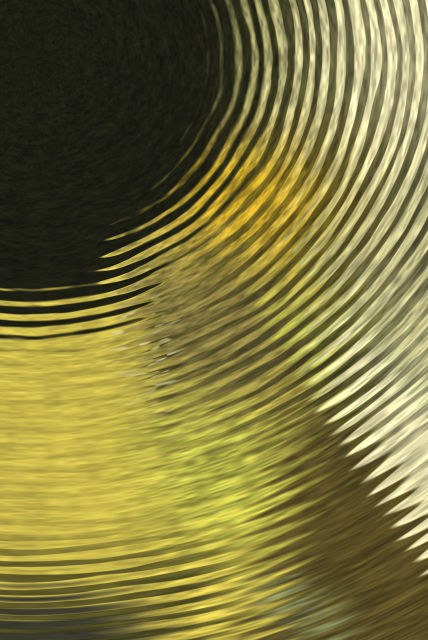
A Shadertoy shader for this background:

```glsl
const vec2 CENTER = vec2(0.05, 0.91);    // middle of the rings
const vec2 RING_SCALE = vec2(0.88, 1.0); // rings are slightly wide
const float WAVELENGTH = 0.0208;
const float BEND = 0.045;                // refraction along the radius
const float TWIST = 0.024;               // refraction along the rings
const float WOBBLE = 2.6;                // unevenness of the rings
const float GRAIN = 0.36;
const int AA = 2;
const float TAU = 6.2831853;

const vec3 POOL = vec3(0.11, 0.115, 0.075);
const vec3 SHADOW = vec3(0.17, 0.17, 0.09);
const vec3 YELLOW = vec3(0.81, 0.74, 0.30);
const vec3 LIME = vec3(0.74, 0.75, 0.29);
const vec3 GOLD = vec3(0.79, 0.65, 0.17);
const vec3 OLIVE = vec3(0.54, 0.49, 0.26);
const vec3 MOSS = vec3(0.50, 0.49, 0.27);
const vec3 BROWN = vec3(0.35, 0.30, 0.14);
const vec3 CREAM = vec3(0.91, 0.88, 0.68);
const vec3 MINT = vec3(0.70, 0.78, 0.53);
const vec3 SLATE = vec3(0.23, 0.23, 0.18);

float hash(vec2 p) {
    return fract(sin(dot(p, vec2(127.1, 311.7))) * 43758.5453);
}

float noise(vec2 p) {
    vec2 i = floor(p), f = fract(p);
    f = f * f * (3.0 - 2.0 * f);
    return mix(mix(hash(i), hash(i + vec2(1, 0)), f.x),
               mix(hash(i + vec2(0, 1)), hash(i + vec2(1, 1)), f.x), f.y);
}

// Soft elliptical spot
float spot(vec2 p, vec2 middle, vec2 size) {
    vec2 d = (p - middle) / size;
    return exp(-dot(d, d));
}

// Scene lying behind the rippled glass
vec3 scene(vec2 q) {
    float edge = dot(q - vec2(0.39, 0.74), vec2(0.774, 0.633));
    float bank = dot(q - vec2(0.56, 0.31), vec2(0.843, 0.538));

    // Yellow field, green glow and brown lower right
    vec3 col = mix(YELLOW, LIME, spot(q, vec2(0.35, 0.27), vec2(0.12, 0.13)));
    float brown = smoothstep(0.37, 0.45, q.x - 0.2 * (q.y - 0.04));
    col = mix(col, BROWN, brown * smoothstep(0.46, 0.30, q.y));
    float middle = spot(q, vec2(0.36, 0.50), vec2(0.17, 0.14));
    col = mix(col, OLIVE, min(1.3 * middle, 1.0) * smoothstep(0.20, 0.23, q.x));

    // Pale diagonal bank on the right
    vec3 pale = mix(LIME * 0.9, CREAM, smoothstep(0.46, 0.60, q.x));
    col = mix(col, pale, smoothstep(-0.012, 0.012, bank) * smoothstep(0.60, 0.46, q.y));

    // Upper right, brightening toward the corner
    float light = smoothstep(0.32, 0.62, q.x) * mix(0.65, 1.0, smoothstep(0.6, 0.86, q.y));
    col = mix(col, mix(MOSS, CREAM, light), smoothstep(-0.02, 0.03, edge));
    float gold = spot(q, vec2(0.41, 0.69), vec2(0.12, 0.10));
    col = mix(col, GOLD, min(1.2 * gold, 1.0));
    float seam = exp(-edge * edge / 0.00006);
    col = mix(col, MINT, 0.8 * seam * smoothstep(0.45, 0.51, q.x));

    // Lower rim
    col = mix(col, SLATE, smoothstep(0.08, 0.01, q.y) * smoothstep(0.34, 0.14, q.x));
    col = mix(col, MINT, 0.6 * spot(q, vec2(0.48, 0.04), vec2(0.05, 0.04)));

    // Dark pool
    float radius = mix(0.408, 0.345, smoothstep(0.18, 0.22, q.x));
    float blur = mix(0.02, 0.045, smoothstep(0.6, 0.8, q.y));
    return mix(POOL, col, smoothstep(-blur, blur, length(q - CENTER) - radius));
}

// Strength of the dark ring bands
float bandStrength(vec2 p) {
    float s = 0.10 + 0.25 * spot(p, vec2(0.34, 0.48), vec2(0.14, 0.14));
    s += 0.66 * smoothstep(0.27, 0.40, p.x) * smoothstep(0.45, 0.66, p.y);
    s += 0.65 * spot(p, vec2(0.53, 0.41), vec2(0.15, 0.12));
    s += 0.6 * smoothstep(0.19, 0.10, p.y) * smoothstep(0.44, 0.28, p.x);
    s -= 0.35 * spot(p, vec2(0.66, 0.92), vec2(0.12, 0.15));
    s -= 0.3 * spot(p, vec2(0.42, 0.68), vec2(0.10, 0.09));
    return clamp(s, 0.0, 0.9);
}

vec3 shade(vec2 p) {
    vec2 d = p - CENTER;
    float r = length(d * RING_SCALE);
    float angle = atan(d.y, d.x);
    vec2 outward = d / max(length(d), 0.001);
    vec2 along = vec2(-outward.y, outward.x);

    // Uneven rings with finer ripples riding on them
    float wobble = WOBBLE * noise(vec2(angle * 5.0, r * 30.0));
    float phase = TAU * r / WAVELENGTH + wobble;
    float ripple = noise(vec2(angle * 16.0, r * 230.0)) - 0.5;
    float wave = sin(phase) + 0.5 * ripple;

    // Refract, then shade the ring troughs
    vec2 q = p - (BEND * outward + TWIST * along) * wave;
    vec3 col = scene(q);
    float start = noise(vec2(angle * 7.0 + 9.0, r * 50.0)) * 0.9 - 0.35;
    col = mix(col, SHADOW, bandStrength(p) * smoothstep(start - 0.2, start + 0.3, wave));

    // Fine fibres drawn out along the rings
    float fibre = noise(vec2(angle * 14.0, r * 210.0)) - 0.5;
    fibre += noise(vec2(angle * 40.0, r * 400.0)) - 0.5;
    float calm = smoothstep(0.30, 0.15, p.x) * smoothstep(0.6, 0.5, p.y);
    col *= 1.0 + GRAIN * fibre * (1.0 - 0.55 * calm);

    // Bright glints along the upright fold
    float fold = spot(q, vec2(0.225, 0.46), vec2(0.018, 0.10));
    float glint = smoothstep(0.5, 0.8, noise(vec2(angle * 30.0, r * 300.0)));
    col = mix(col, SHADOW, 0.7 * fold * smoothstep(-0.2, 0.5, wave));
    return mix(col, CREAM, 0.75 * fold * glint);
}

void mainImage(out vec4 fragColor, in vec2 fragCoord) {
    vec3 sum = vec3(0.0);
    for (int k = 0; k < AA * AA; k++) {
        vec2 offset = (vec2(k % AA, k / AA) + 0.5) / float(AA) - 0.5;
        vec2 p = (fragCoord + offset) / iResolution.xy;
        sum += shade(p * vec2(2.0 / 3.0, 1.0));
    }
    fragColor = vec4(sum / float(AA * AA), 1.0);
}
```
